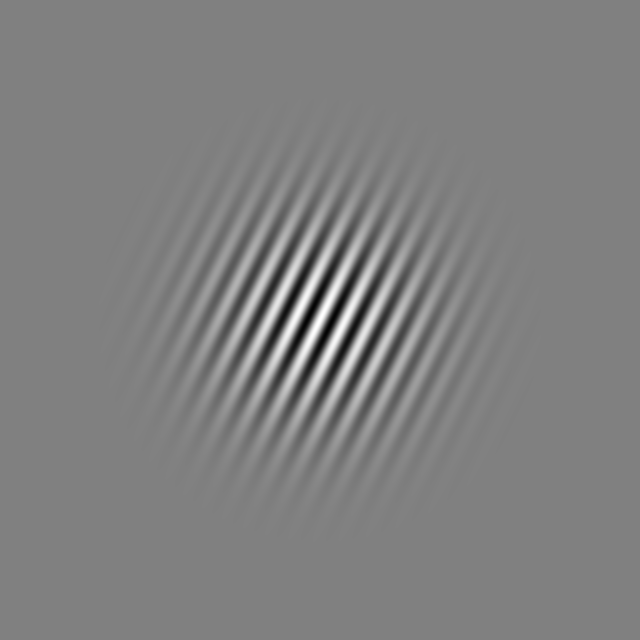
A WebGL 1 fragment shader for this background:

```glsl
precision highp float;

uniform vec2 u_resolution;

const float TAU = 6.283185;
const vec2 CENTER = vec2(0.5);
const vec3 MID_GRAY = vec3(0.502);
const float CONTRAST = 0.5;          // peak deviation from the gray
const float STRIPE_FREQUENCY = 28.0; // cycles per canvas
const float STRIPE_TILT = 26.0;      // degrees clockwise from vertical
const float STRIPE_PHASE = 0.0;      // in cycles
const float ENVELOPE_SIGMA = 0.104;  // spread of the glow

// Sinusoidal stripes leaning to the right
float stripeWave(vec2 p) {
  float tilt = radians(STRIPE_TILT);
  vec2 across = vec2(cos(tilt), -sin(tilt));
  return cos(TAU * (STRIPE_FREQUENCY * dot(p, across) + STRIPE_PHASE));
}

// Round Gaussian falloff
float gaussianEnvelope(vec2 p) {
  return exp(-dot(p, p) / (2.0 * ENVELOPE_SIGMA * ENVELOPE_SIGMA));
}

void main() {
  float canvasSize = min(u_resolution.x, u_resolution.y);
  vec2 p = (gl_FragCoord.xy - CENTER * u_resolution) / canvasSize;

  float ripple = CONTRAST * gaussianEnvelope(p) * stripeWave(p);
  gl_FragColor = vec4(MID_GRAY + ripple, 1.0);
}
```
